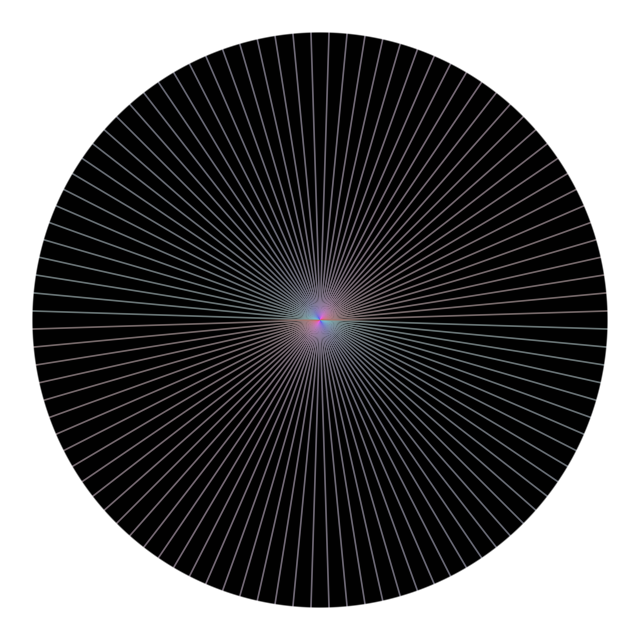
A Shadertoy shader for this background:

```glsl
// A black disc on white, crossed by a hundred thin spokes of constant width.
// Spokes come from folding the polar angle; they merge near the hub, where the
// hue, which turns from red to cyan over each half circle, gains saturation.

const float TAU = 6.2831853;
const float DISC_RADIUS = 0.4493;
const float SPOKE_COUNT = 100.0;
const float SPOKE_HALF_WIDTH = 0.0024;
const vec3 PAPER = vec3(1.0);
const vec3 DISC = vec3(0.004);
const vec3 SEAM = vec3(0.66, 0.42, 0.37);

// Fully saturated colour of a hue in 0..1
vec3 hueColor(float hue) {
    return clamp(abs(mod(hue * 6.0 + vec3(0.0, 4.0, 2.0), 6.0) - 3.0) - 1.0, 0.0, 1.0);
}

// Distance to the nearest of count rays, set half a step off the x axis
float spokeDistance(float radius, float angle, float count) {
    float stepAngle = TAU / count;
    float folded = mod(angle, stepAngle) - 0.5 * stepAngle;
    return radius * abs(sin(folded));
}

// Vivid and bright at the hub, muted grey further out
vec3 spokeColor(float radius, float angle) {
    float halfTurn = fract(angle / (0.5 * TAU));
    float saturation = 0.11 + 0.62 * exp(-radius / 0.013);
    float value = 0.47 + 0.53 * exp(-radius / 0.018);
    return value * mix(vec3(1.0), hueColor(1.0 - 0.5 * halfTurn), saturation);
}

// Short horizontal streak where the two ends of the hue range meet
float seamMask(vec2 p, float halfWidth) {
    float across = smoothstep(halfWidth, 0.0, abs(p.y));
    float along = smoothstep(0.1, 0.01, abs(p.x));
    return across * along;
}

void mainImage(out vec4 fragColor, in vec2 fragCoord) {
    float size = min(iResolution.x, iResolution.y);
    float pixel = 1.0 / size;
    vec2 p = (fragCoord - 0.5 * iResolution.xy) / size;
    float radius = length(p);
    float angle = atan(p.y, p.x);

    // Spokes
    float d = spokeDistance(radius, angle, SPOKE_COUNT);
    float spoke = smoothstep(max(SPOKE_HALF_WIDTH, pixel), 0.0002, d);
    vec3 color = mix(DISC, spokeColor(radius, angle), spoke);

    // Seam through the hub
    color = mix(color, SEAM, 0.75 * seamMask(p, max(0.0018, pixel)));

    // Disc edge
    float outside = smoothstep(-pixel, pixel, radius - DISC_RADIUS);
    color = mix(color, PAPER, outside);

    fragColor = vec4(color, 1.0);
}
```
